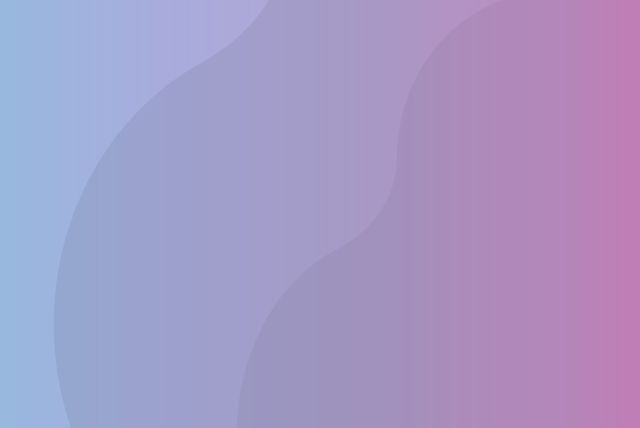
This background is drawn by a Shadertoy shader. Its source:

```glsl
// Two translucent wavy sheets over a blue-to-pink horizontal gradient.
// Each sheet edge is a chain of ellipse arcs giving x for every height;
// faint vertical bands come from hashed shifts of the gradient position.

// Hash without sine, 0..1
float hash(float n) {
    n = fract(n * 0.1031);
    n *= n + 33.33;
    return fract(n * (n + n));
}

// x on an ellipse at height y; a negative radius.x picks the left side
float arcX(float y, vec2 centre, vec2 radius) {
    float t = (y - centre.y) / radius.y;
    return centre.x + radius.x * sqrt(max(0.0, 1.0 - t * t));
}

// Left sheet: a wide bulge that turns into a hollow near the top
float leftEdge(float y) {
    return y < 0.855 ? arcX(y, vec2(0.753, 0.242), vec2(-0.627, 0.684))
                     : arcX(y, vec2(0.274, 1.229), vec2(0.424));
}

// Right sheet: bulge, hollow, bulge
float rightEdge(float y) {
    if (y < 0.42) return arcX(y, vec2(0.934, -0.016), vec2(-0.379, 0.469));
    if (y < 0.629) return arcX(y, vec2(0.629, 0.629), vec2(0.301, 0.25));
    return arcX(y, vec2(1.289, 0.629), vec2(-0.359, 0.39));
}

// Smooth coverage, about one pixel wide
float cover(float d) {
    return clamp(0.5 + d / max(fwidth(d), 1e-5), 0.0, 1.0);
}

// Evenly spaced colour stops, blue to pink
vec3 gradient(float x) {
    vec3 stops[9] = vec3[9](
        vec3(0.596, 0.722, 0.871), vec3(0.627, 0.698, 0.867),
        vec3(0.655, 0.675, 0.859), vec3(0.675, 0.663, 0.851),
        vec3(0.686, 0.651, 0.835), vec3(0.718, 0.631, 0.824),
        vec3(0.761, 0.608, 0.820), vec3(0.792, 0.588, 0.812),
        vec3(0.839, 0.557, 0.796));
    float s = clamp(x, 0.0, 1.0) * 8.0;
    int i = min(int(s), 7);
    return mix(stops[i], stops[i + 1], s - float(i));
}

void mainImage(out vec4 fragColor, in vec2 fragCoord) {
    vec2 uv = fragCoord / iResolution.xy;
    vec2 p = uv * vec2(1.5, 1.0);

    // Faint vertical bands with softened borders
    float band = uv.x * 36.0;
    float blend = smoothstep(1.0 - 36.0 / iResolution.x, 1.0, fract(band));
    float shift = mix(hash(floor(band)), hash(floor(band) + 1.0), blend) - 0.5;
    vec3 color = gradient(uv.x + 0.025 * shift);

    // Each sheet darkens what lies beneath it
    color *= mix(1.0, 0.935, cover(p.x - leftEdge(p.y)));
    color *= mix(1.0, 0.955, cover(p.x - rightEdge(p.y)));

    fragColor = vec4(color, 1.0);
}
```
